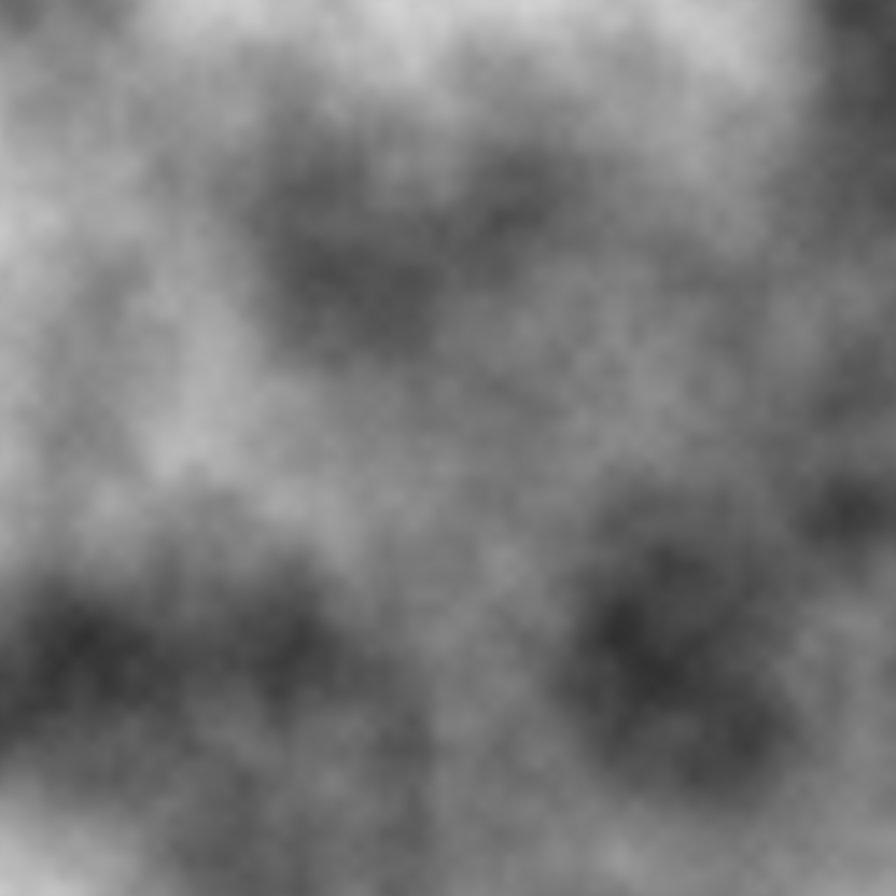
Write a WebGL 1 fragment shader that draws this texture.

```glsl
precision highp float;
// Soft grey clouds: fractal value noise, a sum of smoothly interpolated
// random lattices where each octave has double the frequency and half
// the strength of the one before. The sum is mapped straight to grey.

#define BASE_CELLS 4.0   // coarsest lattice cells across the canvas
#define OCTAVES 5
#define GAIN 0.5         // strength of each octave relative to the last
#define MEAN_GREY 0.475
#define CONTRAST 0.95
#define NOISE_CENTRE 0.55 // average noise level over the canvas

uniform vec2 u_resolution;

// Random value in 0..1 for a lattice point.
float hash(vec2 cell) {
  vec3 p = fract(cell.xyx * 0.1031);
  p += dot(p, p.yzx + 33.33);
  return fract((p.x + p.y) * p.z);
}

// Lattice values blended with a smooth cubic weight.
float valueNoise(vec2 p) {
  vec2 cell = floor(p);
  vec2 f = fract(p);
  vec2 w = f * f * (3.0 - 2.0 * f);
  float low = mix(hash(cell), hash(cell + vec2(1.0, 0.0)), w.x);
  float high = mix(hash(cell + vec2(0.0, 1.0)), hash(cell + vec2(1.0)), w.x);
  return mix(low, high, w.y);
}

// Normalised sum of octaves, shifted so their lattices do not line up.
float cloudNoise(vec2 p) {
  float sum = 0.0;
  float total = 0.0;
  float strength = 1.0;
  for (int i = 0; i < OCTAVES; i++) {
    sum += strength * valueNoise(p);
    total += strength;
    strength *= GAIN;
    p = p * 2.0 + vec2(37.3, 17.7);
  }
  return sum / total;
}

void main() {
  vec2 uv = gl_FragCoord.xy / u_resolution;
  float density = cloudNoise(1.0 + uv * BASE_CELLS);
  // Dense noise is dark, thin noise is bright.
  float grey = MEAN_GREY - CONTRAST * (density - NOISE_CENTRE);
  gl_FragColor = vec4(vec3(clamp(grey, 0.0, 1.0)), 1.0);
}
```
